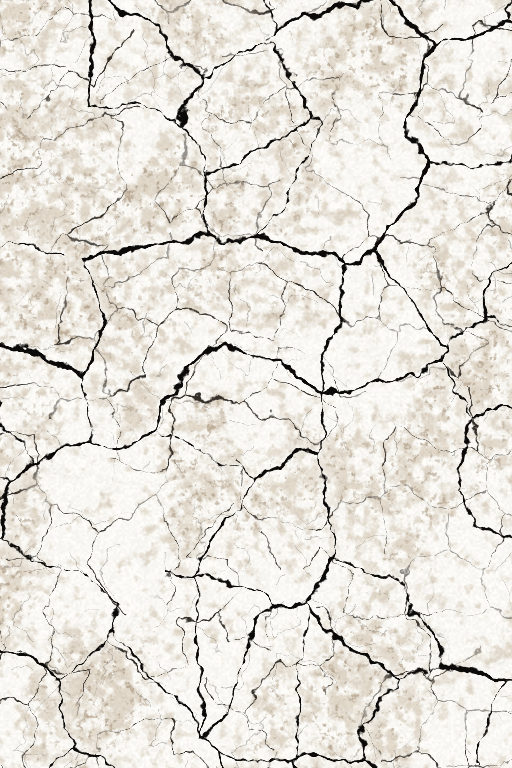
This texture is drawn by a WebGL 2 fragment shader. Its source:

```glsl
#version 300 es
precision highp float;
// Sun-bleached dry mud, split by ragged dark cracks and fine hairlines.

#define PLATE_SIZE 0.205
#define SHARD_SIZE 0.105
#define FLAKE_SIZE 0.055
#define WARP_AMOUNT 0.080
#define RAGGEDNESS 0.0034
#define STAIN_LEVEL 0.545
#define CHALK vec3(0.978, 0.974, 0.958)
#define CLAY vec3(0.875, 0.840, 0.785)
#define RUST vec3(0.640, 0.560, 0.460)
#define HAIRLINE vec3(0.200, 0.180, 0.155)
#define CREVICE vec3(0.045, 0.038, 0.030)

uniform vec2 u_resolution;
out vec4 outColor;

float hash(vec2 p) {
    vec3 q = fract(p.xyx * 0.1031);
    q += dot(q, q.yzx + 33.33);
    return fract((q.x + q.y) * q.z);
}

vec2 hash2(vec2 p) {
    return vec2(hash(p), hash(p + 57.3));
}

float noise(vec2 p) {
    vec2 i = floor(p), f = fract(p);
    f = f * f * (3.0 - 2.0 * f);
    return mix(mix(hash(i), hash(i + vec2(1, 0)), f.x),
               mix(hash(i + vec2(0, 1)), hash(i + vec2(1, 1)), f.x), f.y);
}

float fbm(vec2 p) {
    float sum = 0.0, amp = 0.5;
    for (int i = 0; i < 4; i++) {
        sum += amp * noise(p);
        p = mat2(1.6, 1.2, -1.2, 1.6) * p + 7.7;
        amp *= 0.5;
    }
    return sum / 0.9375;
}

// Signed distance to cracks along cell borders; each border has its own
// half width between thin and wide, and only a share of them is open.
float cracks(vec2 p, float size, float openShare, float thin, float wide, float seed) {
    vec2 g = p / size + seed;
    vec2 cell = floor(g), f = g - cell;
    vec2 home = vec2(0), toHome = vec2(0);
    float nearest = 9.0;
    for (int y = -1; y <= 1; y++)
    for (int x = -1; x <= 1; x++) {
        vec2 o = vec2(x, y);
        vec2 r = o + 0.05 + 0.9 * hash2(cell + o) - f;
        if (dot(r, r) < nearest) {
            nearest = dot(r, r);
            home = o;
            toHome = r;
        }
    }
    float swell = 0.5 + noise(p * 16.0 + seed);
    float dist = 1.0;
    for (int y = -2; y <= 2; y++)
    for (int x = -2; x <= 2; x++) {
        if (x == 0 && y == 0) continue;
        vec2 o = home + vec2(x, y);
        vec2 r = o + 0.05 + 0.9 * hash2(cell + o) - f;
        vec2 border = 2.0 * cell + home + o;
        if (hash(border + 11.5) > openShare) continue;
        float halfWidth = mix(thin, wide, hash(border + 83.1)) * swell;
        float d = dot(0.5 * (toHome + r), normalize(r - toHome)) * size;
        dist = min(dist, d - halfWidth);
    }
    return dist;
}

float coverage(float dist, float soft) {
    return 1.0 - smoothstep(-soft, soft, dist);
}

void main() {
    vec2 p = gl_FragCoord.xy / u_resolution.x;
    float soft = max(0.7 / u_resolution.x, 0.0012);

    // Jagged warp shared by all crack layers
    vec2 warp = vec2(fbm(p * 9.0 + 3.1), fbm(p * 9.0 + 41.7)) - 0.5;
    vec2 jag = vec2(fbm(p * 60.0), fbm(p * 60.0 + 19.0)) - 0.5;
    vec2 q = p + WARP_AMOUNT * warp + 0.015 * jag;
    float ragged = RAGGEDNESS * (noise(p * 130.0 + 5.0) - 0.5);

    float plate = cracks(q, PLATE_SIZE, 0.86, 0.0008, 0.0038, 13.0) + ragged;
    float shard = cracks(q + 0.01 * warp.yx, SHARD_SIZE, 0.70, 0.0002, 0.0014, 37.0);
    shard += 0.5 * ragged;
    float flake = cracks(q + 0.02 * warp.yx, FLAKE_SIZE, 0.36, 0.0001, 0.0006, 71.0);

    // Mottled clay, paler beside the deep cracks
    float broad = fbm(p * 5.5 + 23.0);
    float fine = fbm(p * 60.0 + 61.0);
    float mottle = 0.40 * broad + 0.60 * fine;
    float inland = mix(0.5, 1.0, smoothstep(0.0, 0.03, plate));
    float stain = smoothstep(STAIN_LEVEL - 0.10, STAIN_LEVEL + 0.11, mottle) * inland;
    vec3 color = mix(CHALK, CLAY, stain);

    // Rusty specks and powdery grain
    float speck = smoothstep(0.56, 0.80, fbm(p * 120.0 + 9.0)) * smoothstep(0.40, 0.64, broad);
    color = mix(color, RUST, 0.60 * speck * inland);
    color += 0.050 * (noise(p * 240.0) - 0.5);

    // Cracks from faintest to deepest
    float fade = smoothstep(0.20, 0.60, noise(p * 11.0 + 29.0));
    color = mix(color, HAIRLINE, 0.45 * fade * coverage(flake, soft));
    color = mix(color, HAIRLINE, mix(0.45, 1.0, fade) * coverage(shard, soft));
    color = mix(color, CREVICE, coverage(plate, soft));

    outColor = vec4(clamp(color, 0.0, 1.0), 1.0);
}
```
